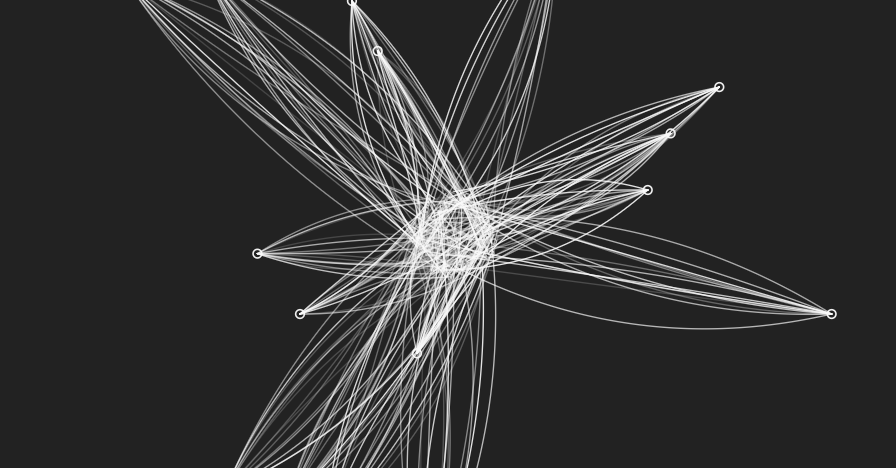
Write a Shadertoy shader that draws this background.

```glsl
// Star-shaped web of pale curved threads fanning from a tangled hub to small ring nodes.
#define BACKGROUND vec3(0.132)
#define THREAD_COLOR vec3(0.98)
#define HUB_CENTER vec2(0.970, 0.497)
#define HUB_RADIUS 0.086
#define THREADS_PER_TIP 15
#define HUB_CHORDS 84
#define HUB_NODES 18
#define THREAD_WIDTH 0.0029
#define BOW 0.10
#define RING_RADIUS 0.0092

const int TIP_COUNT = 16;

// Outer ends of the bundles, in units of canvas height
const vec2 TIPS[TIP_COUNT] = vec2[](
    vec2(0.550, 0.458), vec2(0.641, 0.329), vec2(0.891, 0.245), vec2(0.752, 0.998),
    vec2(0.807, 0.891), vec2(1.537, 0.814), vec2(1.433, 0.715), vec2(1.384, 0.594),
    vec2(1.777, 0.329), vec2(0.270, 1.040), vec2(0.440, 1.060), vec2(1.190, 1.160),
    vec2(0.480, -0.050), vec2(0.610, -0.080), vec2(0.690, -0.140), vec2(0.906, -0.300));

// Three random values from two, without sine
vec3 hash3(vec2 seed) {
    vec3 h = fract(seed.xyx * vec3(0.1031, 0.1030, 0.0973));
    h += dot(h, h.yxz + 33.33);
    return fract((h.xxy + h.yzz) * h.zyx);
}

vec2 polar(float turn, float radius) {
    float angle = 6.28319 * turn;
    return radius * vec2(cos(angle), sin(angle));
}

// Distance to a parabolic arc from a to b, bowed sideways by a share of its length
float arcDistance(vec2 p, vec2 a, vec2 b, float bow) {
    float span = max(length(b - a), 1e-4);
    vec2 along = (b - a) / span;
    vec2 q = p - a;
    float rawT = dot(q, along) / span;
    float t = clamp(rawT, 0.0, 1.0);
    float side = along.x * q.y - along.y * q.x - 4.0 * bow * t * (1.0 - t) * span;
    float slope = 4.0 * bow * (1.0 - 2.0 * t);
    return length(vec2((rawT - t) * span, side * inversesqrt(1.0 + slope * slope)));
}

// Share of a pixel covered by a stroke at the given distance
float stroke(float dist, float width, float pixel) {
    float cover = (0.5 * (width + pixel) - dist) / pixel;
    return clamp(cover, 0.0, min(1.0, width / pixel));
}

float layer(float light, float alpha) {
    return 1.0 - (1.0 - light) * (1.0 - alpha);
}

void mainImage(out vec4 fragColor, in vec2 fragCoord) {
    float pixel = 1.0 / iResolution.y;
    vec2 p = fragCoord * pixel;
    float light = 0.0;

    // Bundles of threads from each tip to the hub, with a ring at the tip
    for (int i = 0; i < TIP_COUNT; i++) {
        vec2 tip = TIPS[i];
        for (int j = 0; j < THREADS_PER_TIP; j++) {
            vec3 h = hash3(vec2(float(i) * 7.0 + 3.0, float(j) * 13.0 + 5.0));
            vec3 k = hash3(vec2(float(j) * 11.0 + 41.0, float(i) * 17.0 + 9.0));
            vec2 anchor = HUB_CENTER + polar(h.x, HUB_RADIUS * mix(0.7, 1.1, h.y));
            float dist = arcDistance(p, tip, anchor, BOW * (2.0 * h.z - 1.0));
            light = layer(light, mix(0.15, 0.9, k.x) * stroke(dist, THREAD_WIDTH, pixel));
        }
        float ring = abs(length(p - tip) - RING_RADIUS);
        light = layer(light, 0.95 * stroke(ring, THREAD_WIDTH * 1.2, pixel));
    }

    // Tangle of chords and small nodes inside the hub
    vec2 local = p - HUB_CENTER;
    if (length(local) < HUB_RADIUS * 1.6) {
        for (int i = 0; i < HUB_CHORDS; i++) {
            vec3 h = hash3(vec2(float(i) * 5.0 + 101.0, 23.0));
            vec3 k = hash3(vec2(float(i) * 9.0 + 211.0, 67.0));
            vec2 a = polar(h.x, HUB_RADIUS * mix(0.7, 1.0, h.y));
            vec2 b = polar(h.x + mix(0.08, 0.5, k.x), HUB_RADIUS * mix(0.7, 1.0, k.y));
            float dist = arcDistance(local, a, b, 0.5 * (h.z - 0.5));
            light = layer(light, mix(0.1, 0.5, k.z) * stroke(dist, THREAD_WIDTH, pixel));
        }
        for (int i = 0; i < HUB_NODES; i++) {
            vec3 h = hash3(vec2(float(i) * 3.0 + 307.0, 89.0));
            vec2 node = polar((float(i) + h.x) / float(HUB_NODES), HUB_RADIUS * mix(0.7, 1.05, h.y));
            float ring = abs(length(local - node) - 0.6 * RING_RADIUS);
            light = layer(light, 0.6 * stroke(ring, THREAD_WIDTH, pixel));
        }
        // Denser knot on the lower left of the hub
        vec2 knot = (local + vec2(0.058, 0.035)) / vec2(0.035, 0.05);
        light = layer(light, 0.3 * exp(-dot(knot, knot)));
    }

    fragColor = vec4(mix(BACKGROUND, THREAD_COLOR, light), 1.0);
}
```
